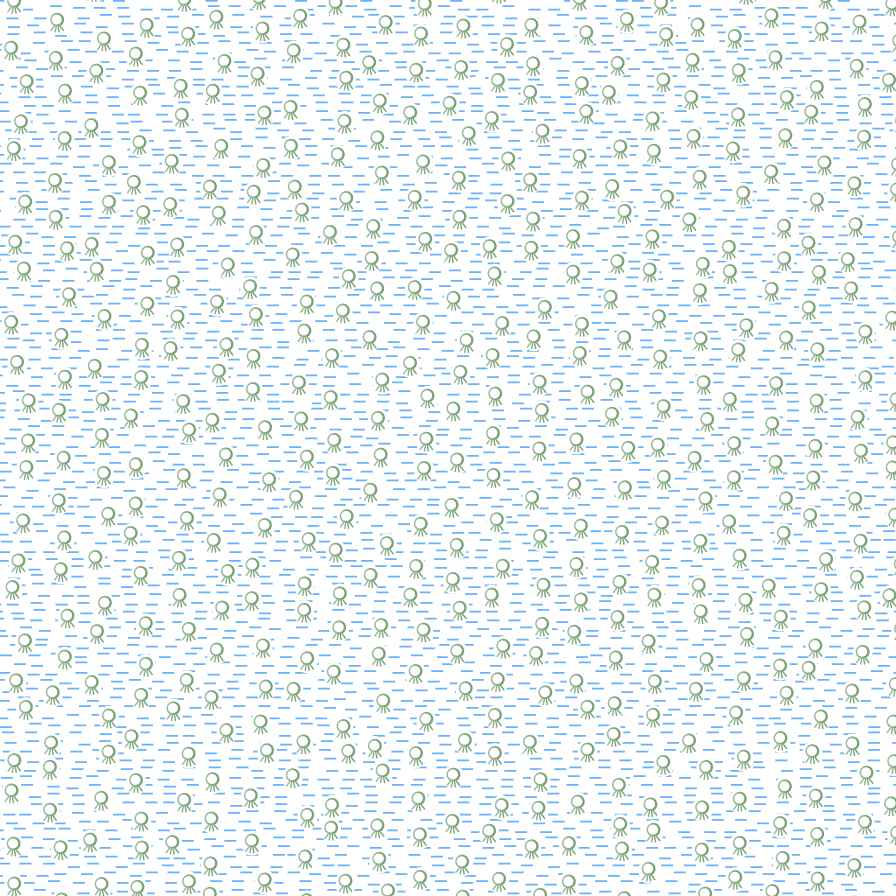
A WebGL 2 fragment shader for this pattern:

```glsl
#version 300 es
precision highp float;

uniform vec2 u_resolution;
out vec4 outColor;

const vec3 PAPER = vec3(1.0);
const vec3 DASH_BLUE = vec3(0.40, 0.70, 0.99);
const vec3 DARK_GREEN = vec3(0.48, 0.64, 0.47);
const vec3 SOFT_GREEN = vec3(0.61, 0.73, 0.61);

vec2 hash2(vec2 cell) {
    vec3 h = fract(cell.xyx * vec3(0.1031, 0.1030, 0.0973));
    h += dot(h, h.yzx + 33.33);
    return fract((h.xx + h.yz) * h.zy);
}

float segment(vec2 p, vec2 a, vec2 b) {
    vec2 ap = p - a, ab = b - a;
    return length(ap - ab * clamp(dot(ap, ab) / dot(ab, ab), 0.0, 1.0));
}

float coverage(float dist, float pixel) {
    return clamp(0.5 - dist / pixel, 0.0, 1.0);
}

// Ring, slightly thicker on its right, with four splayed legs below
float ringWithLegs(vec2 p) {
    float ring = max(length(p) - 3.95, 2.85 - length(p + vec2(0.25, -0.1)));
    vec2 m = vec2(abs(p.x), p.y);
    float outerLeg = segment(m, vec2(1.7, -3.7), vec2(3.5, -6.1));
    float innerLeg = segment(m, vec2(0.6, -4.0), vec2(1.1, -6.9));
    return min(ring, min(outerLeg, innerLeg) - 0.42);
}

// One short horizontal stroke per cell, in staggered rows
float dashes(vec2 p) {
    vec2 size = vec2(13.0, 5.0);
    float row = floor(p.y / size.y);
    p.x += size.x * hash2(vec2(row, 71.0)).x;
    vec2 cell = vec2(floor(p.x / size.x), row);
    vec2 rnd = hash2(cell + 19.0);
    vec2 center = vec2(4.0 + 5.0 * rnd.x, 1.5 + floor(3.0 * rnd.y));
    vec2 d = abs(p - cell * size - center) - vec2(3.4, 0.5);
    return max(d.x, d.y);
}

void main() {
    // The canvas is 512 units high
    float pixel = 512.0 / u_resolution.y;
    vec2 p = gl_FragCoord.xy * pixel;

    // Nearest icon and the clear space around it, over staggered columns
    float spacing = 22.8;
    float icon = 1e3, clearing = 1e3, side = 0.0;
    float column = floor(p.x / spacing);
    for (int i = -1; i <= 1; i++) {
        float x = column + float(i);
        float shift = 0.5 * mod(x, 2.0);
        float row = floor(p.y / spacing - shift);
        for (int j = -1; j <= 1; j++) {
            vec2 cell = vec2(x, row + float(j));
            vec2 jitter = 0.5 + 0.5 * (hash2(cell + 7.0) - 0.5);
            vec2 q = p - (cell + vec2(0.0, shift) + jitter) * spacing;
            float d = ringWithLegs(q);
            if (d < icon) {
                icon = d;
                side = q.x;
            }
            clearing = min(clearing, segment(q, vec2(0.0), vec2(0.0, -3.0)) - 5.6);
        }
    }

    vec3 green = mix(SOFT_GREEN, DARK_GREEN, smoothstep(-3.5, 2.5, side));
    float blue = coverage(max(dashes(p), -clearing), pixel);
    vec3 color = mix(PAPER, DASH_BLUE, blue);
    color = mix(color, green, coverage(icon, pixel));
    outColor = vec4(color, 1.0);
}
```
